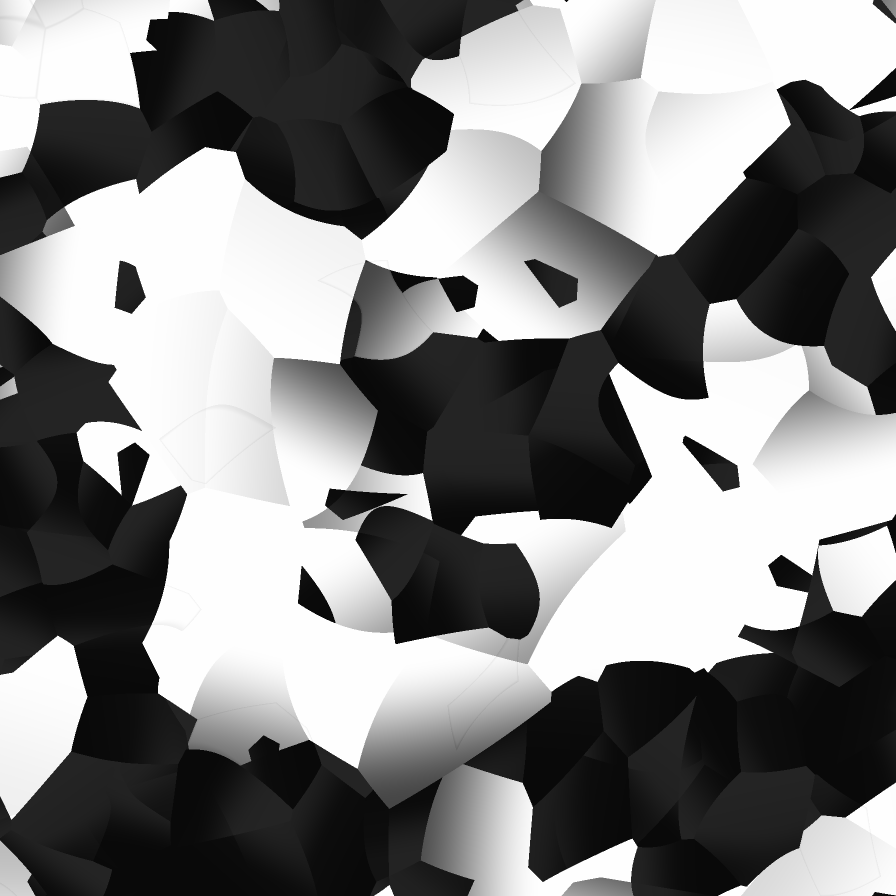
Give the GLSL for this texture, as a Shadertoy shader.

```glsl
// Black and white faceted rock: Voronoi facets of two sizes are sorted into
// light and dark masses by broad waves, so outlines mix long and short edges.
// Soft ramps shade each facet, and thin wedges cut into the light masses.

struct Facet {
    vec2 id;      // grid cell owning the facet
    vec2 center;  // seed point, in grid units
    vec2 offset;  // position relative to the seed point
    float gap;    // distance margin to the next facet
};

float hash(vec2 p) {
    return fract(sin(dot(p, vec2(127.1, 311.7))) * 43758.5);
}

vec2 direction(float angle) {
    return vec2(cos(angle), sin(angle));
}

// Each seed has its own stretched metric, mostly upright or level,
// so that borders come out as straight edges and shallow arcs.
Facet findFacet(vec2 p, float stretch, float seed) {
    Facet best;
    float nearest = 1e3, second = 1e3;
    for (int j = -2; j <= 2; j++)
    for (int i = -2; i <= 2; i++) {
        vec2 id = floor(p) + vec2(i, j);
        vec2 key = id + seed;
        vec2 center = id + vec2(hash(key), hash(key + 17.3));
        vec2 offset = p - center;
        float turn = hash(key + 31.7);
        vec2 axis = direction(1.5708 * floor(turn * 2.0) + 1.1 * (fract(turn * 2.0) - 0.5));
        vec2 local = vec2(dot(offset, axis), dot(offset, vec2(-axis.y, axis.x)));
        float squeeze = mix(1.0, stretch, hash(key + 47.9));
        float d = length(local * vec2(1.0 / squeeze, squeeze)) - 0.1 * hash(key + 59.1);
        if (d < nearest) {
            second = nearest;
            nearest = d;
            best.id = key;
            best.center = center;
            best.offset = offset;
        } else {
            second = min(second, d);
        }
    }
    best.gap = second - nearest;
    return best;
}

// Position along the facet's own random slope
float slope(Facet f) {
    return dot(f.offset, direction(6.2832 * hash(f.id + 71.3)));
}

// Broad balanced waves: positive in light masses
float massField(vec2 p) {
    return sin(11.0 * p.x + 5.0 * p.y + 2.6)
         + sin(13.5 * p.y - 6.0 * p.x + 0.4)
         + sin(9.0 * p.x - 10.0 * p.y + 4.1);
}

// Thin wedge, blunt at one end, inside a few small facets
bool insideWedge(Facet f) {
    vec2 axis = direction(6.2832 * hash(f.id + 83.9));
    float along = dot(f.offset, axis);
    float across = abs(dot(f.offset, vec2(-axis.y, axis.x)) + 0.15 * along);
    float width = min(0.14 - 0.22 * along, 0.5 + 1.4 * along);
    return hash(f.id + 97.7) > 0.87 && across < width;
}

float rock(vec2 uv) {
    vec2 p = uv + 0.01 * sin(11.0 * uv.yx + vec2(1.0, 3.0));
    Facet large = findFacet(p * 7.0, 1.4, 5.0);
    Facet small = findFacet(p * 10.5 + 3.7, 1.45, 40.0);

    // Some small facets decide for themselves, which breaks up the outlines
    bool splits = hash(small.id + 61.9) > 0.5;
    vec2 judged = splits ? (small.center - 3.7) / 10.5 : large.center / 7.0;
    float jitter = hash(splits ? small.id + 7.7 : large.id + 7.7) - 0.5;
    bool isLight = massField(judged) + 1.5 * jitter > -0.22 && !insideWedge(small);

    // Light facets: mostly plain white, some falling off to grey
    float depth = clamp(1.3 * hash(large.id + 13.1) - 0.36, 0.0, 0.72);
    float light = 0.995 - depth * smoothstep(-0.35, 0.75, slope(large));
    float seam = 1.0 - smoothstep(0.0, 0.04, small.gap);
    light -= 0.05 * seam * step(0.86, hash(small.id + 3.3));

    // Dark facets: near black or charcoal, each with a low ramp
    float ramp = smoothstep(-0.6, 0.6, slope(small));
    float level = 0.5 * ramp + 0.5 * hash(small.id + 23.5);
    float broad = smoothstep(-0.5, 0.5, slope(large)) - 0.5;
    float dark = 0.035 + 0.085 * smoothstep(0.36, 0.72, level + 0.2 * broad) + 0.022 * ramp;

    return isLight ? light : dark;
}

void mainImage(out vec4 fragColor, in vec2 fragCoord) {
    // Four samples per pixel smooth the hard edges
    float value = 0.0;
    for (int k = 0; k < 4; k++) {
        vec2 shift = vec2(k % 2, k / 2) * 0.5 - 0.25;
        value += 0.25 * rock((fragCoord + shift) / iResolution.y);
    }
    fragColor = vec4(vec3(value), 1.0);
}
```
